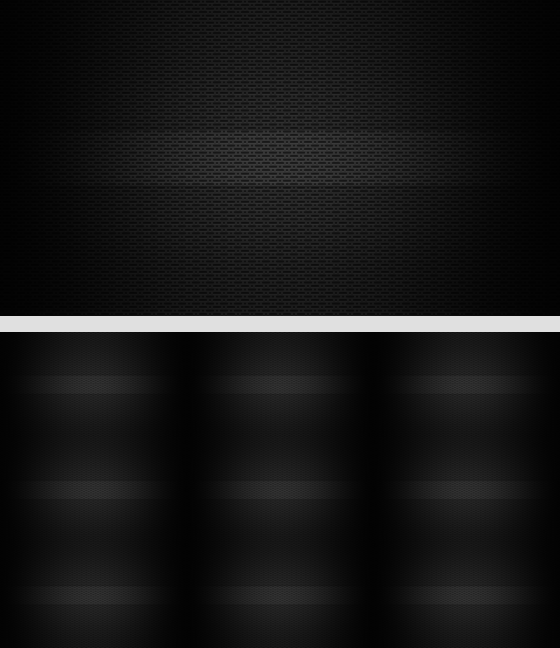
Top, the tile; bottom, the same tile 3 across and 3 down.
A Shadertoy shader for this pattern:

```glsl
const float TAU = 6.2831853;
const vec2 REPEATS = vec2(40.0, 90.0);   // slot-and-dot pairs across, rows down
const float PERIOD = 4.0;                // pair width in row heights
const float HOLE_RADIUS = 0.30;
const float SLOT_HALF = 0.86;
const float RIM_DROP = 0.17;

float capsule(vec2 p, float halfLength, float radius) {
    p.x -= clamp(p.x, -halfLength, halfLength);
    return length(p) - radius;
}

// Distance to the slot or to the round hole halfway to the next slot
float perforation(vec2 p) {
    float slot = capsule(p, SLOT_HALF, HOLE_RADIUS);
    float dotHole = length(vec2(abs(p.x) - 0.5 * PERIOD, p.y)) - HOLE_RADIUS;
    return min(slot, dotHole);
}

float coverage(float d, float blur) {
    return 1.0 - smoothstep(-blur, blur, d);
}

// Each row slides by half a period, like running bond
vec2 staggeredCell(vec2 grid) {
    float shift = mod(floor(grid.y), 2.0) * 0.5;
    float x = fract(grid.x + shift) - 0.5;
    return vec2(x * PERIOD, fract(grid.y) - 0.5);
}

// Periodic glow that peaks in the middle of the canvas
float glow(vec2 uv) {
    vec2 wave = 0.5 - 0.5 * cos(TAU * uv);
    return pow(wave.x, 0.8) * mix(0.60, 1.0, wave.y);
}

float band(float y, float halfHeight, float blur) {
    return coverage(abs(y - 0.5) - halfHeight, blur);
}

void mainImage(out vec4 fragColor, in vec2 fragCoord) {
    vec2 uv = fragCoord / iResolution.xy;
    float pixel = 1.0 / iResolution.y;
    float blur = max(0.04, 0.6 * pixel * REPEATS.y);

    // Metal sheet with a lighter central stripe and thin shaded borders
    float light = glow(uv);
    float stripe = band(uv.y, 0.088, pixel);
    float border = band(uv.y, 0.092, pixel) - stripe;
    float face = 0.012 + light * (0.155 + 0.045 * stripe - 0.04 * border);

    // Holes, with light caught on their lower lips
    vec2 cell = staggeredCell(uv * REPEATS);
    float hole = coverage(perforation(cell), blur);
    float lip = coverage(perforation(cell + vec2(0.0, RIM_DROP)), blur);
    float depth = mix(0.62, 0.38, smoothstep(-HOLE_RADIUS, HOLE_RADIUS, cell.y));

    float shade = face * (1.0 + 0.4 * lip * (1.0 - hole));
    shade = mix(shade, face * depth, hole);
    fragColor = vec4(vec3(shade), 1.0);
}
```
